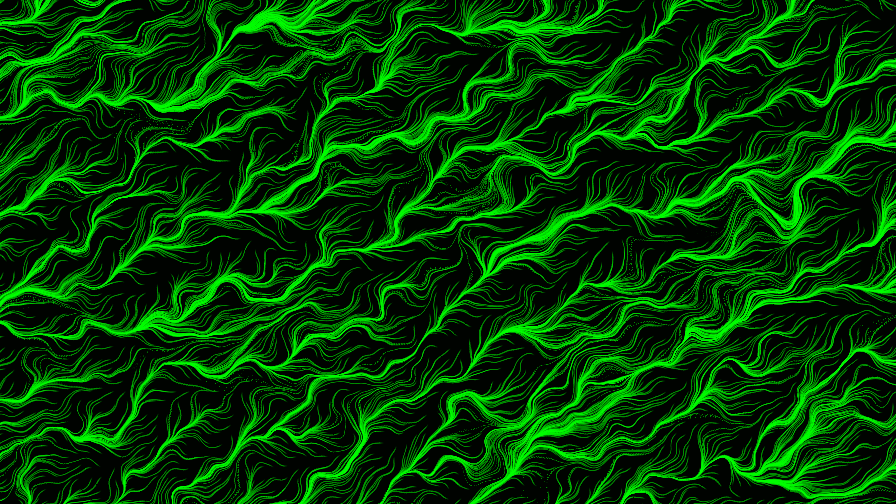
Give the GLSL for this pattern, as a Shadertoy shader.

```glsl
// Lengths are in canvas heights, angles in radians
const vec3  GROUND_COLOR = vec3(0.0, 0.01, 0.0);
const vec3  STRAND_COLOR = vec3(0.0, 1.0, 0.0);
const float FLOW_ANGLE   = 0.47;    // mean upstream direction
const float BEND_SCALE   = 13.5;    // broad meanders
const float BEND_AMOUNT  = 3.2;
const float WOBBLE_SCALE = 32.0;    // small kinks
const float WOBBLE_AMOUNT = 1.3;
const float SEED_SPACING = 0.0215;  // grid of strand starts
const float SEED_MARGIN  = 0.3;
const float HALF_WIDTH   = 0.00054; // of one strand
const float TIP_LENGTH   = 0.012;   // fade at the strand start
const float STEP_LENGTH  = 0.005;
const int   STEP_COUNT   = 96;

vec2 hash22(vec2 p) {
    vec3 q = fract(p.xyx * vec3(0.1031, 0.1030, 0.0973));
    q += dot(q, q.yzx + 33.33);
    return fract((q.xx + q.yz) * q.zy);
}

vec2 latticeGradient(vec2 cell) {
    return hash22(cell) * 2.0 - 1.0;
}

// Gradient noise: value in x, its derivatives in yz
vec3 gradientNoise(vec2 p) {
    vec2 i = floor(p), f = p - i;
    vec2 u = f * f * f * (f * (f * 6.0 - 15.0) + 10.0);
    vec2 du = 30.0 * f * f * (f * (f - 2.0) + 1.0);
    vec2 ga = latticeGradient(i);
    vec2 gb = latticeGradient(i + vec2(1, 0));
    vec2 gc = latticeGradient(i + vec2(0, 1));
    vec2 gd = latticeGradient(i + vec2(1, 1));
    float a = dot(ga, f);
    float b = dot(gb, f - vec2(1, 0));
    float c = dot(gc, f - vec2(0, 1));
    float d = dot(gd, f - vec2(1, 1));
    float k = a - b - c + d;
    float value = a + u.x * (b - a) + u.y * (c - a) + u.x * u.y * k;
    vec2 slope = ga + u.x * (gb - ga) + u.y * (gc - ga) + u.x * u.y * (ga - gb - gc + gd)
               + du * (u.yx * k + vec2(b, c) - a);
    return vec3(value, slope);
}

// Upstream angle in x, its gradient in yz
vec3 flowAngle(vec2 p) {
    vec3 bend = gradientNoise(p * BEND_SCALE + 40.0);
    vec3 wobble = gradientNoise(p * WOBBLE_SCALE + 90.0);
    return vec3(FLOW_ANGLE, 0.0, 0.0)
         + BEND_AMOUNT * bend * vec3(1.0, vec2(BEND_SCALE))
         + WOBBLE_AMOUNT * wobble * vec3(1.0, vec2(WOBBLE_SCALE));
}

vec2 direction(float angle) {
    return vec2(cos(angle), sin(angle));
}

// Coverage of a pixel by one strand at the given distance
float strandCoverage(float dist, float pixel) {
    float peak = min(1.0, 2.0 * HALF_WIDTH / pixel);
    return clamp((HALF_WIDTH + 0.5 * pixel - dist) / pixel, 0.0, peak);
}

// Walk upstream and collect every strand that flows down to this point
float strandInk(vec2 p, float pixel) {
    float life = STEP_LENGTH * float(STEP_COUNT);
    float gap = 1.0;      // what is not yet covered
    float spread = 1.0;   // how far neighbouring paths have moved apart
    for (int i = 0; i < STEP_COUNT; i++) {
        vec3 flow = flowAngle(p);
        float turn = dot(flow.yz, direction(flow.x));
        vec2 dir = direction(flow.x + 0.5 * STEP_LENGTH * turn);
        vec2 normal = vec2(-dir.y, dir.x);

        // The seed of the current cell, if this step passes it
        vec2 cell = floor((p + 0.5 * STEP_LENGTH * dir) / SEED_SPACING);
        vec2 jitter = mix(vec2(SEED_MARGIN), vec2(1.0 - SEED_MARGIN), hash22(cell + 200.0));
        vec2 toSeed = (cell + jitter) * SEED_SPACING - p;
        float along = dot(toSeed, dir);
        if (along >= 0.0 && along < STEP_LENGTH) {
            float age = float(i) * STEP_LENGTH + along;
            float fade = smoothstep(0.0, TIP_LENGTH, age)
                       * (1.0 - smoothstep(0.8 * life, life, age));
            float dist = abs(dot(toSeed, normal)) / spread;
            gap *= 1.0 - fade * strandCoverage(dist, pixel);
        }
        if (gap < 0.01) break;

        spread *= exp(STEP_LENGTH * dot(flow.yz, normal));
        p += STEP_LENGTH * dir;
    }
    return 1.0 - gap;
}

void mainImage(out vec4 fragColor, in vec2 fragCoord) {
    float pixel = 1.0 / iResolution.y;
    float ink = strandInk(fragCoord * pixel, pixel);
    fragColor = vec4(mix(GROUND_COLOR, STRAND_COLOR, ink), 1.0);
}
```
